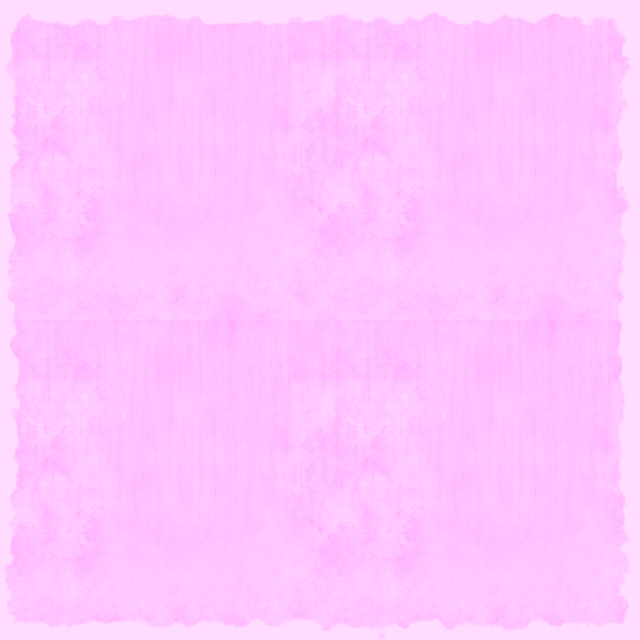
Reproduce this texture procedurally as a WebGL 2 fragment shader.

```glsl
#version 300 es
precision highp float;

uniform vec2 u_resolution;
out vec4 fragColor;

const float TAU = 6.28318;
const vec2 REPEATS = vec2(2.0);
const float PLASTER_GREEN = 0.758;   // red and blue stay at full strength
const float BORDER_GREEN = 0.862;
const vec2 INSET_LOW = vec2(0.021, 0.024);   // left, bottom
const vec2 INSET_HIGH = vec2(0.028, 0.032);  // right, top
const float STREAK_DEPTH = 0.018;
const float CALM_MOTTLE = 0.027;
const float ROUGH_MOTTLE = 0.062;
const float GRAIN_DEPTH = 0.018;

// Stains within one tile: centre, half size (y runs down), and darkness
const int STAIN_COUNT = 8;
const vec4 STAINS[STAIN_COUNT] = vec4[](
    vec4(0.29, 0.69, 0.030, 0.11), vec4(0.06, 0.73, 0.030, 0.09),
    vec4(0.20, 0.45, 0.018, 0.11), vec4(0.05, 0.41, 0.070, 0.03),
    vec4(0.64, 0.95, 0.020, 0.02), vec4(0.76, 0.95, 0.018, 0.02),
    vec4(0.05, 0.94, 0.040, 0.03), vec4(0.13, 0.26, 0.190, 0.06));
const float STAIN_DEPTHS[STAIN_COUNT] =
    float[](0.036, 0.024, 0.020, 0.020, 0.020, 0.017, 0.020, -0.016);

vec2 hash2(vec2 p) {
    vec3 q = fract(p.xyx * vec3(0.1031, 0.1030, 0.0973));
    q += dot(q, q.yzx + 33.33);
    return fract((q.xx + q.yz) * q.zy);
}

// Soft cellular noise, centred near zero, periodic over the unit square
float blobs(vec2 t, vec2 cells) {
    vec2 p = t * cells;
    vec2 id = floor(p);
    float sum = 0.0;
    for (int j = -1; j <= 1; j++) {
        for (int i = -1; i <= 1; i++) {
            vec2 cell = id + vec2(i, j);
            vec2 d = cell + hash2(mod(cell, cells) + cells) - p;
            sum += exp(-5.0 * dot(d, d));
        }
    }
    return sum - 0.63;
}

float layeredBlobs(vec2 t, float cells) {
    float sum = 0.0, weight = 0.5;
    for (int i = 0; i < 5; i++) {
        sum += weight * blobs(t, vec2(cells));
        cells *= 2.0;
        weight *= 0.83;
    }
    return sum;
}

// Soft rectangle that wraps around the tile
float patchMask(vec2 t, vec2 centre, vec2 halfSize, vec2 softness) {
    vec2 d = abs(fract(t - centre + 0.5) - 0.5) - halfSize;
    vec2 m = 1.0 - smoothstep(-softness, softness, d);
    return m.x * m.y;
}

// Small pale chips in a few random cells
float chips(vec2 t) {
    vec2 p = t * 12.0;
    vec2 rnd = hash2(floor(p) + 7.0);
    vec2 d = (fract(p) - 0.3 - 0.4 * rnd) * vec2(1.3, 0.8);
    return step(0.93, rnd.x) * (1.0 - smoothstep(0.04, 0.13, length(d)));
}

// Darkness of the worn plaster in one tile
float wear(vec2 t, float pixel) {
    vec2 warp = 0.006 * sin(TAU * (t.yx * vec2(7.0, 5.0) + t * 3.0))
              + 0.003 * sin(TAU * (t.yx * vec2(17.0, 19.0) - t * 11.0));
    float cloud = layeredBlobs(t + warp, 7.0);
    vec2 ragged = t + 1.5 * warp + 0.06 * cloud;

    // Mottling, flaked spots, grain and vertical streaks
    float rough = patchMask(t, vec2(0.12, 0.5), vec2(0.22, 0.4), vec2(0.09));
    rough = max(rough, 0.6 * smoothstep(0.82, 0.92, t.y));
    float dark = mix(CALM_MOTTLE, ROUGH_MOTTLE, rough) * cloud - 0.003 * rough;
    dark -= 0.016 * rough * smoothstep(0.10, 0.30, blobs(t + warp, vec2(52.0, 44.0)) + 0.5 * cloud);
    dark += GRAIN_DEPTH * blobs(t, vec2(150.0));
    float streaks = blobs(t, vec2(36.0, 3.0)) + 0.8 * blobs(t, vec2(85.0, 7.0));
    dark += STREAK_DEPTH * streaks * (1.0 - 0.8 * smoothstep(0.45, 0.78, t.y));
    dark += 0.008 * (1.0 - 2.0 * t.y);

    // Stains and the dark band with its crisp lower edge
    for (int i = 0; i < STAIN_COUNT; i++) {
        vec4 s = STAINS[i];
        dark += STAIN_DEPTHS[i] * patchMask(ragged, s.xy, s.zw, vec2(0.018));
    }
    float band = patchMask(t + 0.3 * warp, vec2(0.10, 0.095), vec2(0.195, 0.093), vec2(0.02, 0.006));
    dark += 0.024 * band * smoothstep(0.05, 0.18, t.y);

    // Pale diagonal wash near the foot
    float wash = smoothstep(0.0, 0.03, ragged.y - 0.80 + 0.1 * t.x);
    dark -= 0.014 * wash * (1.0 - smoothstep(0.80, 0.92, t.y));

    // Cracks, chips and the broken seam between tiles
    vec2 fine = vec2(max(0.002, pixel), 0.03);
    float broken = smoothstep(-0.15, 0.20, blobs(t, vec2(11.0, 2.0)) + 0.5 * cloud);
    dark += 0.036 * patchMask(t + 0.2 * warp, vec2(0.943, 0.37), vec2(0.002, 0.17), fine);
    dark += 0.020 * patchMask(t + 0.2 * warp, vec2(0.965, 0.72), vec2(0.001, 0.14), fine);
    dark -= 0.035 * chips(t + warp);
    dark -= 0.045 * broken * patchMask(t, vec2(0.07, 0.997), vec2(0.35, 0.001), fine.yx);
    return dark + 0.024 * patchMask(t, vec2(0.5, 0.002), vec2(0.6, 0.001), fine.yx);
}

void main() {
    vec2 uv = gl_FragCoord.xy / u_resolution;
    float pixel = 1.0 / min(u_resolution.x, u_resolution.y);
    vec2 tile = fract(vec2(uv.x, 1.0 - uv.y) * REPEATS);
    float green = clamp(PLASTER_GREEN - wear(tile, pixel * REPEATS.x), 0.68, 0.84);
    // Torn border around the whole sheet
    vec2 sides = min(uv - INSET_LOW, 1.0 - INSET_HIGH - uv);
    float edge = min(sides.x, sides.y) + 0.008 * blobs(uv, vec2(13.0))
               + 0.009 * blobs(uv, vec2(37.0)) + 0.003 * blobs(uv, vec2(110.0));
    green -= 0.008 * (1.0 - smoothstep(0.0, 0.012, edge));
    float inside = smoothstep(-max(0.004, pixel), max(0.004, pixel), edge);
    fragColor = vec4(1.0, mix(BORDER_GREEN, green, inside), 1.0, 1.0);
}
```
